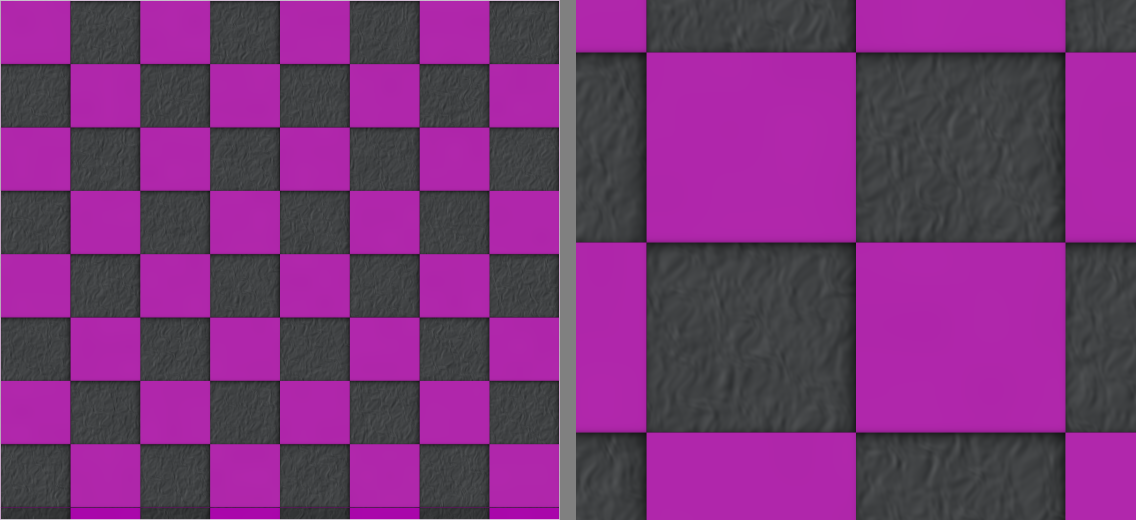
Left, the full canvas; right, a detail of the centre.
Reproduce this pattern procedurally as a WebGL 1 fragment shader.

```glsl
precision highp float;
// Checkerboard of 8 x 8 tiles: flat magenta squares raised over recessed
// charcoal leather, with a deeper strip below the last row and a pale rim.
// Triangle waves give the checks, embossed value noise gives the leather.
uniform vec2 u_resolution;

const vec2 TILE_COUNT = vec2(8.0);
const vec2 RIM = vec2(0.0013, 0.0015);
const float STRIP_HEIGHT = 0.0225;
const vec3 MAGENTA = vec3(0.690, 0.150, 0.670);
const vec3 STRIP_MAGENTA = vec3(0.665, 0.025, 0.670);
const vec3 CHARCOAL = vec3(0.252, 0.260, 0.266);
const vec3 RIM_COLOR = vec3(0.93, 0.91, 0.94);

float hash(vec2 p) {
  vec3 q = fract(vec3(p.xyx) * 0.1031);
  q += dot(q, q.yzx + 33.33);
  return fract((q.x + q.y) * q.z);
}

float valueNoise(vec2 p) {
  vec2 i = floor(p);
  vec2 f = fract(p);
  f = f * f * (3.0 - 2.0 * f);
  float low = mix(hash(i), hash(i + vec2(1.0, 0.0)), f.x);
  float high = mix(hash(i + vec2(0.0, 1.0)), hash(i + vec2(1.0)), f.x);
  return mix(low, high, f.y);
}

// Leather height: warped, vertically stretched folds with finer pores.
float leatherHeight(vec2 p) {
  float warp = valueNoise(p * 70.0);
  vec2 q = p * vec2(190.0, 115.0) + vec2(2.0, -1.0) * warp;
  return 0.65 * valueNoise(q) + 0.35 * valueNoise(q * 1.9 + 17.0);
}

float emboss(vec2 p, vec2 lightStep) {
  return leatherHeight(p + lightStep) - leatherHeight(p - lightStep);
}

// Signed wave: zero at whole numbers, positive over even tiles.
vec2 tileWave(vec2 p) {
  return 0.5 - abs(mod(p + 0.5, 2.0) - 1.0);
}

// Contact shadow that fades with distance from an edge.
float shadow(float dist, float strength, float reach) {
  return 1.0 - strength * exp(-max(dist, 0.0) / reach);
}

// Coverage past an edge, smoothed across one pixel.
float coverage(float dist, float pixel) {
  return clamp(dist / pixel + 0.5, 0.0, 1.0);
}

void main() {
  // Lengths are in canvas heights, with y measured down from the top.
  float pixel = 1.0 / u_resolution.y;
  float aspect = u_resolution.x * pixel;
  vec2 canvas = vec2(aspect, 1.0);
  vec2 pos = gl_FragCoord.xy * pixel;
  pos.y = 1.0 - pos.y;

  // Tile layout; the strip continues the colours of the last row.
  vec2 board = canvas - 2.0 * RIM - vec2(0.0, STRIP_HEIGHT);
  vec2 tileSize = board / TILE_COUNT;
  vec2 grid = (pos - RIM) / tileSize;
  float stripDist = (grid.y - TILE_COUNT.y) * tileSize.y;
  float strip = coverage(stripDist, pixel);
  grid.y = min(grid.y, TILE_COUNT.y - 0.5 * step(0.0, stripDist));
  vec2 sides = clamp(tileWave(grid) * tileSize * 2.0 / pixel, -1.0, 1.0);
  float raised = 0.5 + 0.5 * sides.x * sides.y;

  // Distances to the left/top and right/bottom edges of a tile.
  vec2 nearEdge = fract(grid) * tileSize;
  vec2 farEdge = tileSize - nearEdge;

  // Recessed leather, darkest under its top and right neighbours.
  float relief = emboss(pos, vec2(0.0013, 0.0011));
  vec3 leather = CHARCOAL + 0.105 * relief;
  leather += 0.018 * (valueNoise(pos * 45.0) - 0.5);
  leather *= shadow(nearEdge.y, 0.60, 0.0035);
  leather *= shadow(farEdge.x, 0.55, 0.0045);
  leather *= shadow(nearEdge.x, 0.25, 0.0018);
  leather *= shadow(farEdge.y, 0.25, 0.0020);
  leather *= mix(1.0, 0.80, strip);
  leather *= shadow(abs(stripDist), 0.22, 0.0012);

  // Raised squares, with a thin dark lower lip and faint unevenness.
  vec3 square = mix(MAGENTA, STRIP_MAGENTA, strip);
  square += 0.008 * (valueNoise(pos * 24.0) - 0.5);
  square *= shadow(farEdge.y, 0.20, 0.0015);
  square *= shadow(farEdge.x, 0.08, 0.0012);

  // Pale rim around the whole board.
  vec2 rimDist = min(pos, canvas - pos) - RIM;
  float inside = coverage(min(rimDist.x, rimDist.y), pixel);
  vec3 color = mix(leather, square, raised);
  gl_FragColor = vec4(mix(RIM_COLOR, color, inside), 1.0);
}
```
